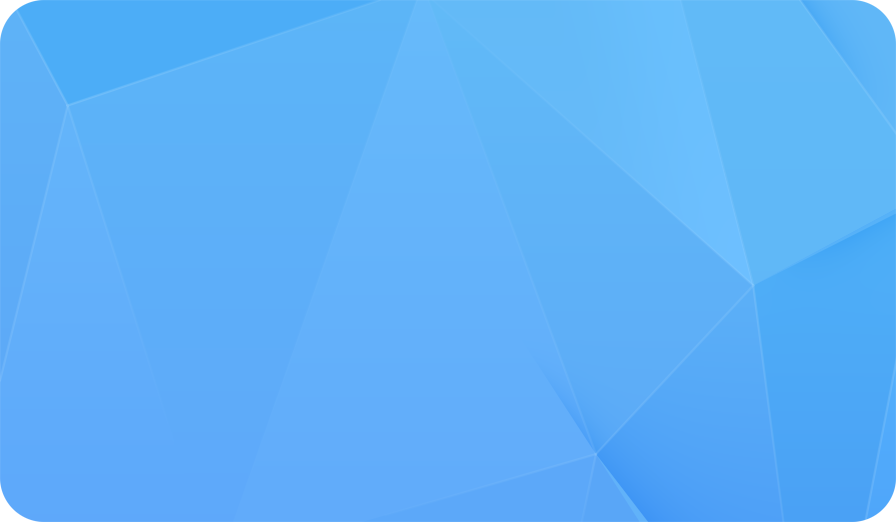
Give the GLSL for this background, as a WebGL 1 fragment shader.

```glsl
precision highp float;
uniform vec2 u_resolution;

// Signed distance to the line a-b, positive on the left when walking from a to b
float side(vec2 p, vec2 a, vec2 b) {
  vec2 d = normalize(b - a);
  return dot(p - a, vec2(-d.y, d.x));
}

// Antialiased half plane
float fill(float d) {
  return smoothstep(-0.7, 0.7, d * u_resolution.y);
}

// Thin crease from a to b, fading from strength s.x to s.y
float crease(vec2 p, vec2 a, vec2 b, vec2 s) {
  vec2 d = b - a;
  float t = clamp(dot(p - a, d) / dot(d, d), 0.0, 1.0);
  float dist = length(p - a - d * t);
  return mix(s.x, s.y, t) * (1.0 - smoothstep(0.0007, 0.0035, dist));
}

float roundedBox(vec2 p, vec2 halfSize, float radius) {
  vec2 q = abs(p) - halfSize + radius;
  return length(max(q, 0.0)) + min(max(q.x, q.y), 0.0) - radius;
}

void main() {
  vec2 size = vec2(1.72, 1.0);
  vec2 p = gl_FragCoord.xy / u_resolution * size;

  // Shared corners of the facets
  vec2 peak = vec2(0.130, 0.798);
  vec2 hub = vec2(1.446, 0.453);
  vec2 fold = vec2(1.144, 0.130);

  // Signed distances to the facet borders
  float peakTop = side(p, vec2(0.022, 1.0), peak);
  float peakRidge = side(p, peak, vec2(0.729, 1.0));
  float peakLeft = side(p, peak, vec2(0.0, 0.271));
  float peakRight = side(p, peak, vec2(0.336, 0.148));
  float band = side(p, vec2(0.800, 1.0), vec2(0.460, 0.036));
  float wedge = side(p, vec2(0.823, 1.0), fold);
  float slope = side(p, vec2(0.830, 1.0), hub);
  float mast = side(p, vec2(1.307, 1.0), hub);
  float ridge = side(p, hub, vec2(1.722, 0.601));
  float valley = side(p, fold, hub);
  float keel = side(p, hub, vec2(1.504, 0.0));
  float slit = side(p, vec2(0.998, 0.354), fold);
  float cut = side(p, fold, vec2(1.244, 0.0));

  // Left field and its facets
  vec3 color = mix(vec3(0.37, 0.66, 0.98), vec3(0.36, 0.71, 0.97), p.y);
  color = mix(color, mix(vec3(0.36, 0.65, 0.97), vec3(0.37, 0.70, 0.97), p.y),
    fill(-peakLeft) * fill(-peakTop));
  float sliver = fill(peakLeft) * fill(-peakRight);
  color += vec3(0.025, 0.008, 0.006) * sliver * smoothstep(0.05, 0.6, p.y);
  color = mix(color, vec3(0.30, 0.68, 0.97), fill(peakTop) * fill(peakRidge));

  // Centre band and the wedge beside it
  color = mix(color, mix(vec3(0.38, 0.67, 0.98), vec3(0.40, 0.73, 0.98), p.y), fill(band));
  vec3 wedgeColor = mix(vec3(0.36, 0.66, 0.97), vec3(0.38, 0.73, 0.97), p.y);
  color = mix(color, wedgeColor, fill(wedge) * fill(-slope));

  // Upper right facets
  vec3 upper = mix(vec3(0.41, 0.73, 0.98), vec3(0.39, 0.73, 0.97), smoothstep(0.4, 1.0, p.y));
  upper += 0.02 * smoothstep(-0.25, 0.0, mast);
  color = mix(color, upper, fill(slope) * fill(-mast));
  vec3 right = mix(vec3(0.37, 0.71, 0.97), vec3(0.38, 0.73, 0.97), p.y);
  color = mix(color, right, fill(mast) * fill(ridge));
  float corner = side(p, vec2(1.536, 1.0), vec2(1.722, 0.742));
  float cornerShade = exp(-max(corner, 0.0) * 35.0) * smoothstep(0.74, 1.0, p.y);
  color = mix(color, vec3(0.38, 0.72, 0.97) - vec3(0.10, 0.06, 0.01) * cornerShade, fill(corner));

  // Shadow along the slit above the fold
  float slitShade = exp(-max(slit, 0.0) * 30.0) * smoothstep(0.36, 0.14, p.y);
  color -= vec3(0.09, 0.055, 0.01) * slitShade * fill(slit) * fill(valley);

  // Facets under the fold
  float floorMask = fill(-side(p, vec2(0.74, 0.013), fold)) * fill(-cut);
  color = mix(color, vec3(0.36, 0.66, 0.975), floorMask);
  float flap = floorMask * fill(side(p, fold, vec2(1.117, 0.0)));
  color = mix(color, vec3(0.35, 0.65, 0.97), flap);

  // Lower middle facet with the shadow of the cut
  vec3 lower = mix(vec3(0.31, 0.63, 0.97), vec3(0.36, 0.69, 0.97), p.y * 2.2);
  lower -= vec3(0.07, 0.05, 0.01) * exp(-max(cut, 0.0) * 16.0);
  color = mix(color, lower, fill(-valley) * fill(cut) * fill(-keel));

  // Lower right facet with the shadow of the ridge
  vec3 deep = mix(vec3(0.29, 0.63, 0.96), vec3(0.31, 0.69, 0.97), p.y * 1.8);
  deep -= vec3(0.07, 0.05, 0.01) * exp(-max(-ridge, 0.0) * 30.0) * smoothstep(1.45, 1.65, p.x);
  deep += 0.02 * fill(side(p, vec2(1.722, 0.316), vec2(1.661, 0.0)));
  color = mix(color, deep, fill(keel) * fill(-ridge));

  // Bright lips beside the ridge and the cut
  float lip = fill(-ridge) * fill(side(p, hub, vec2(1.722, 0.592)));
  lip += fill(-cut) * fill(side(p, fold, vec2(1.228, 0.0))) * fill(fold.y - p.y);
  color = mix(color, vec3(0.40, 0.73, 0.98), 0.6 * lip);

  // Light creases
  float glow = crease(p, peak, vec2(0.022, 1.0), vec2(0.22, 0.15));
  glow += crease(p, peak, vec2(0.729, 1.0), vec2(0.22, 0.10));
  glow += crease(p, peak, vec2(0.0, 0.271), vec2(0.15));
  glow += crease(p, peak, vec2(0.336, 0.148), vec2(0.13, 0.0));
  glow += crease(p, vec2(0.800, 1.0), vec2(0.460, 0.036), vec2(0.05, 0.0));
  glow += crease(p, vec2(0.823, 1.0), fold, vec2(0.02, 0.10));
  glow += crease(p, vec2(0.830, 1.0), hub, vec2(0.02, 0.14));
  glow += crease(p, vec2(1.307, 1.0), hub, vec2(0.06, 0.14));
  glow += crease(p, vec2(1.536, 1.0), vec2(1.722, 0.742), vec2(0.16));
  glow += crease(p, hub, vec2(1.504, 0.0), vec2(0.18, 0.10));
  glow += crease(p, hub, fold, vec2(0.14));
  glow += crease(p, vec2(1.722, 0.316), vec2(1.661, 0.0), vec2(0.18));
  glow += crease(p, fold, vec2(0.74, 0.013), vec2(0.13, 0.02));
  glow += crease(p, fold, vec2(1.117, 0.0), vec2(0.13, 0.05));
  color = mix(color, vec3(0.75, 0.90, 1.0), min(glow, 0.3));

  // Rounded card on white
  float card = fill(-roundedBox(p - 0.5 * size, 0.5 * size, 0.085));
  gl_FragColor = vec4(mix(vec3(1.0), color, card), 1.0);
}
```
